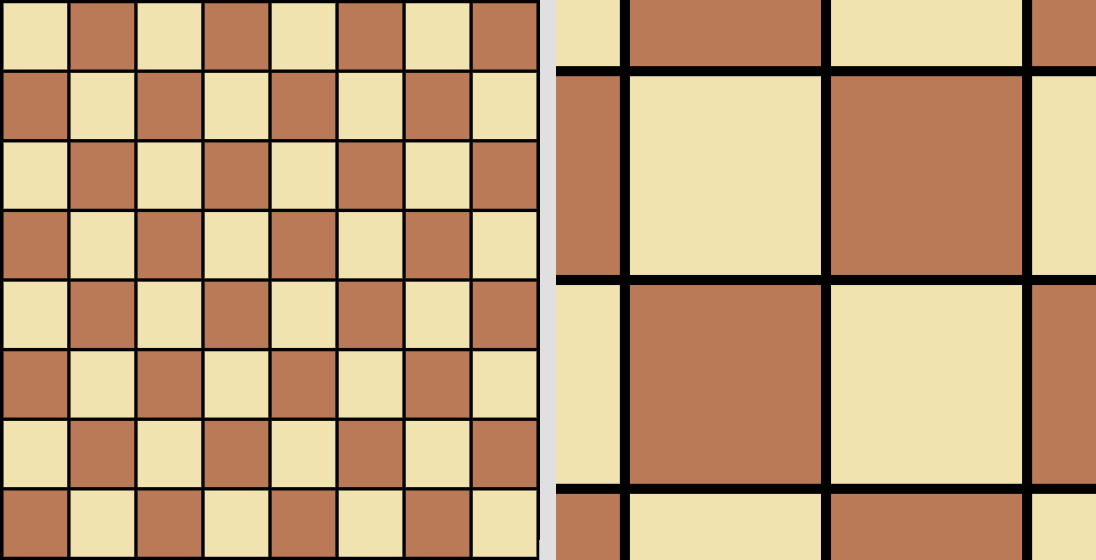
Left: the whole. Right: its middle third, enlarged.
Write a Shadertoy shader that draws this pattern.

```glsl
#define CELLS 8.0
#define CELL_SIZE vec2(0.1197, 0.1243)
#define LINE_WIDTH 0.0060
#define BROWN vec3(0.73, 0.48, 0.34)
#define CREAM vec3(0.94, 0.89, 0.69)
#define LINE_COLOR vec3(0.0)
#define CHIP_COLOR vec3(1.0)
#define CHIP_SIZE vec2(0.0012, 0.036)

// Even cells, counted from the lower left, are brown
vec3 checkerColor(vec2 cell) {
    return mod(cell.x + cell.y, 2.0) < 0.5 ? BROWN : CREAM;
}

// Distance to the nearest grid line, in canvas heights
float gridDistance(vec2 grid) {
    vec2 toLine = (0.5 - abs(fract(grid) - 0.5)) * CELL_SIZE;
    return min(toLine.x, toLine.y);
}

// Smooth step one pixel wide, centred on zero
float coverage(float dist, float pixel) {
    return clamp(dist / pixel + 0.5, 0.0, 1.0);
}

void mainImage(out vec4 fragColor, in vec2 fragCoord) {
    float pixel = 1.0 / iResolution.y;
    vec2 canvas = iResolution.xy * pixel;
    vec2 p = fragCoord * pixel;

    // Board centred on the canvas, one unit per cell
    vec2 grid = (p - 0.5 * canvas) / CELL_SIZE + 0.5 * CELLS;
    vec3 color = checkerColor(floor(grid));

    // Grid lines, with a solid margin outside the board
    vec2 inside = min(grid, CELLS - grid) * CELL_SIZE;
    float dist = min(gridDistance(grid), min(inside.x, inside.y));
    color = mix(LINE_COLOR, color, coverage(dist - 0.5 * LINE_WIDTH, pixel));

    // Thin chip in the border at the lower right
    vec2 chip = CHIP_SIZE - vec2(canvas.x - p.x, p.y);
    float chipMask = coverage(chip.x, pixel) * coverage(chip.y, pixel);
    color = mix(color, CHIP_COLOR, chipMask);

    fragColor = vec4(color, 1.0);
}
```
